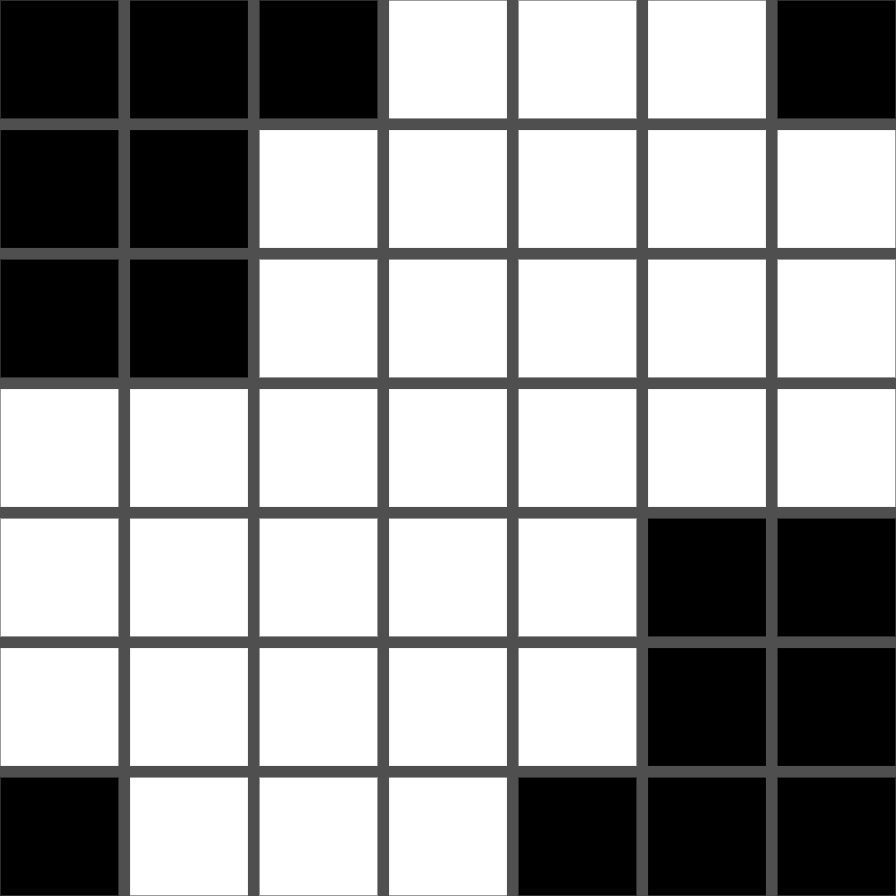
This pattern is drawn by a WebGL 1 fragment shader. Its source:

```glsl
precision highp float;

uniform vec2 u_resolution;

// 1 for a dark cell; the board is unchanged by a half turn about its centre
float darkCell(vec2 cell) {
    if (cell.y < 0.0) cell = -cell;
    float sideBlock = step(0.5, cell.y) * step(cell.x, -1.5);
    float outerRow = step(2.5, cell.y) * step(1.5, abs(cell.x - 1.0));
    return max(sideBlock, outerRow);
}

void main() {
    float side = min(u_resolution.x, u_resolution.y);
    vec2 p = (gl_FragCoord.xy - 0.5 * u_resolution) / side;
    float pixel = 1.0 / side;

    // Square cells, with the middle one centred on the canvas
    float pitch = 0.14453;
    vec2 cell = floor(p / pitch + 0.5);
    vec3 color = vec3(1.0 - darkCell(cell));

    // Grid lines along the cell borders
    vec2 toBorder = 0.5 * pitch - abs(p - cell * pitch);
    float lineDistance = min(toBorder.x, toBorder.y) - 0.0065;
    float line = clamp(0.5 - lineDistance / pixel, 0.0, 1.0);
    color = mix(color, vec3(0.31), line);

    gl_FragColor = vec4(color, 1.0);
}
```
